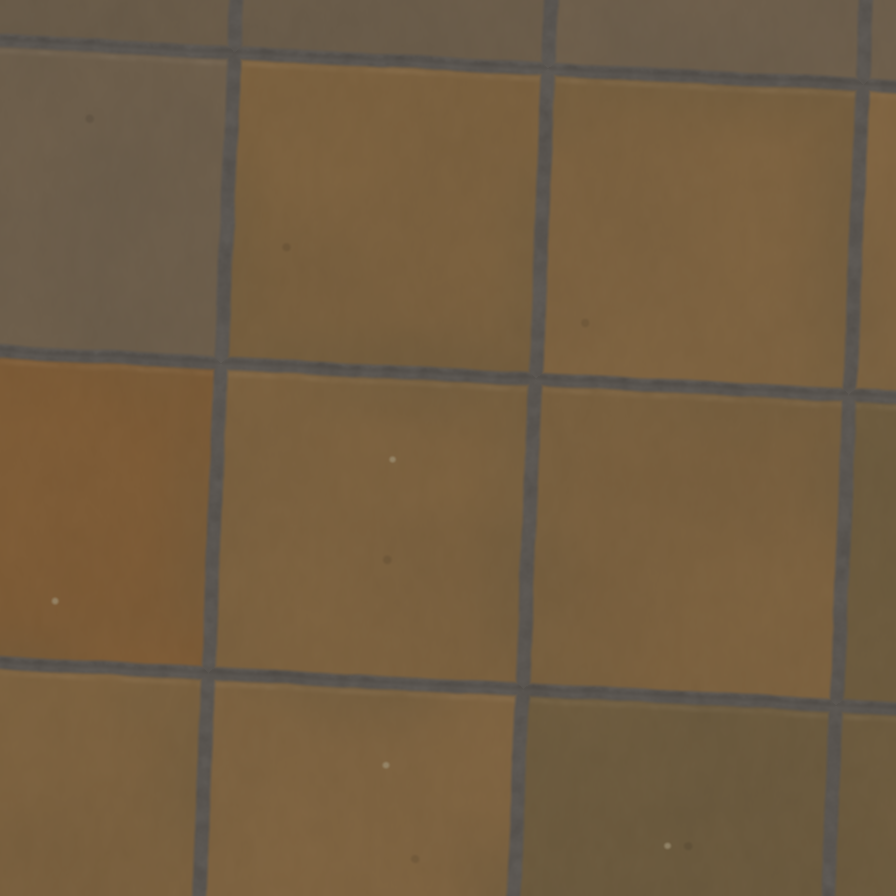
Write a Shadertoy shader that draws this texture.

```glsl
const vec3 CLAY = vec3(0.487, 0.383, 0.250);
const vec3 RUST = vec3(0.478, 0.348, 0.205);
const vec3 SLATE = vec3(0.420, 0.363, 0.290);
const vec3 OLIVE = vec3(0.418, 0.350, 0.240);
const vec3 GROUT = vec3(0.352, 0.335, 0.316);

float hash(vec2 p) {
    vec3 q = fract(p.xyx * vec3(0.1031, 0.1030, 0.0973));
    q += dot(q, q.yzx + 33.33);
    return fract((q.x + q.y) * q.z);
}

float noise(vec2 p) {
    vec2 cell = floor(p), f = fract(p);
    f = f * f * (3.0 - 2.0 * f);
    float low = mix(hash(cell), hash(cell + vec2(1, 0)), f.x);
    float high = mix(hash(cell + vec2(0, 1)), hash(cell + vec2(1, 1)), f.x);
    return mix(low, high, f.y);
}

// Layered noise, centred on zero
float fbm(vec2 p) {
    float sum = 0.0, gain = 0.5;
    for (int i = 0; i < 4; i++) {
        sum += gain * (noise(p) - 0.5);
        p = mat2(1.6, 1.2, -1.2, 1.6) * p + 7.3;
        gain *= 0.5;
    }
    return sum;
}

// Maps the canvas to the slightly skewed tile lattice
vec2 toLattice(vec2 uv) {
    vec2 corner = vec2(0.247, 0.595);
    mat2 axes = mat2(0.3505, -0.0180, 0.0145, 0.3463);
    return inverse(axes) * (uv - corner);
}

// Firing colour: slate across the top, olive toward the lower right
vec3 tileColour(vec2 id, vec2 local) {
    float slate = step(0.5, 3.0 * id.y - id.x);
    float olive = step(2.5, id.x - id.y) * (1.0 - slate);
    float rust = step(length(id + 1.0), 0.5);
    vec3 colour = mix(CLAY, SLATE, slate);
    colour = mix(colour, OLIVE, olive);
    colour = mix(colour, RUST, rust);
    colour += (hash(id + 41.0) - 0.5) * vec3(0.018, 0.014, 0.012);

    // Uneven staining that gathers near the edges
    vec2 p = local + id * 13.7 + 90.0;
    float rim = smoothstep(0.25, 0.5, max(abs(local.x - 0.5), abs(local.y - 0.5)));
    float stain = rim * smoothstep(0.4, 0.8, noise(p * 2.1));
    colour = mix(colour, OLIVE, 0.35 * stain * (1.0 - slate));
    colour += fbm(p * 3.0) * vec3(0.035, 0.024, 0.012);
    return colour + fbm(p * vec2(32.0, 18.0)) * 0.014;
}

// One small mark at a random place in a tile
float speck(vec2 local, vec2 id, float seed, float radius, float pixel) {
    vec2 centre = 0.15 + 0.7 * vec2(hash(id + seed), hash(id + seed + 19.0));
    return 1.0 - smoothstep(radius - pixel, radius + pixel + 0.006, length(local - centre));
}

// Mortar with a darker groove and fine streaks along each joint
vec3 groutColour(vec2 p, vec2 joint) {
    float grain = fbm(p * 28.0 + 200.0);
    float across = joint.y + 0.012 * grain;
    float groove = 1.0 - smoothstep(0.0, 0.014, abs(across - 0.006));
    groove *= step(abs(joint.y), abs(joint.x));
    return GROUT + 0.06 * grain - 0.022 * groove;
}

float band(float distanceToLine, float halfWidth, float blur) {
    return 1.0 - smoothstep(halfWidth - blur, halfWidth + blur, abs(distanceToLine));
}

void mainImage(out vec4 fragColor, in vec2 fragCoord) {
    vec2 uv = fragCoord / iResolution.xy;
    vec2 p = toLattice(uv);
    float pixel = 3.0 / min(iResolution.x, iResolution.y);

    // Slight waver of the hand-set joints
    vec2 wobble = vec2(fbm(p * 9.0 + 50.0), fbm(p * 9.0 + 150.0));
    vec2 q = p + 0.010 * wobble;
    vec2 id = floor(q), local = fract(q);
    vec2 joint = q - round(q);

    // Tile face and scattered specks
    vec3 colour = tileColour(id, local);
    float pale = speck(local, id, 61.0, 0.007, pixel) * step(0.8, hash(id + 71.0));
    float dark = speck(local, id, 83.0, 0.010, pixel) * step(0.5, hash(id + 97.0));
    colour = mix(colour, vec3(0.62, 0.57, 0.46), 0.7 * pale);
    colour = mix(colour, colour * 0.85, 0.6 * dark);

    // Worn lip just below each horizontal joint
    float lip = band(joint.y + 0.034, 0.008, 0.010);
    colour += lip * (0.022 + 0.05 * fbm(p * 20.0 + 300.0));

    // Joints
    float blur = max(0.008, pixel);
    float mortar = max(band(joint.x, 0.0225, blur), band(joint.y, 0.0215, blur));
    colour = mix(colour, groutColour(p, joint), mortar);
    fragColor = vec4(colour, 1.0);
}
```
